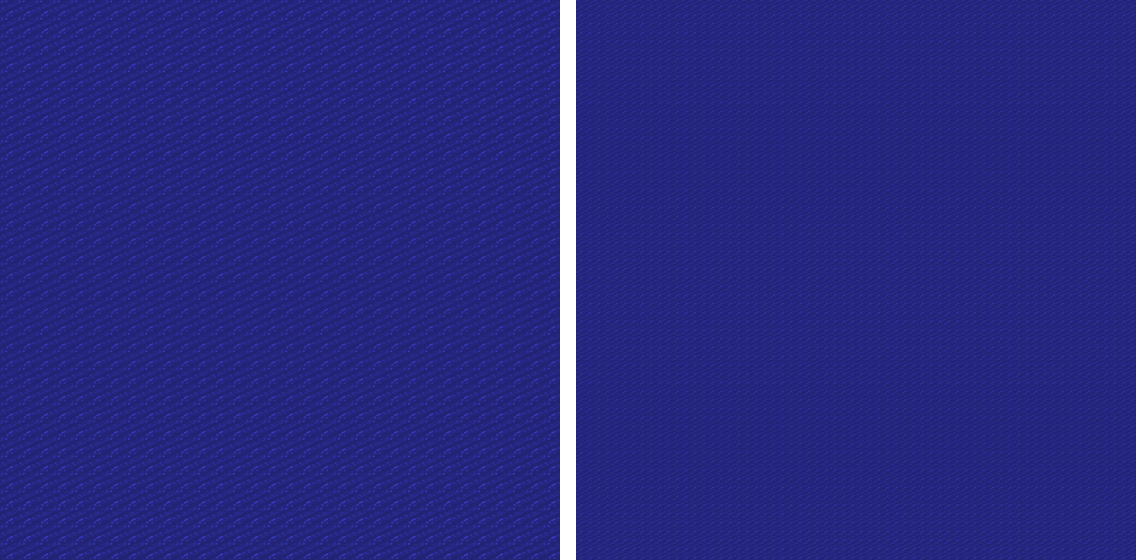
Left, the tile; right, the same tile 2 across and 2 down.
This texture is drawn by a Shadertoy shader. Its source:

```glsl
const float REPEATS = 32.0;
const float SLOPE = 0.5;             // rise of every ribbon; keeps it closed on the grid
const float RIBBON_PHASE = 0.75;     // where the mottled ribbon is centred
const float RIBBON_WIDTH = 0.27;     // half width, as a share of the ribbon spacing
const float RIBBON_LIFT = 0.22;      // even haze inside the ribbon
const float SPECK_LEVEL = 0.56;      // noise above this becomes a speck
const float SLOW_FADE = 0.07;        // strength change from top to middle
const float CELL_WEAR = 0.12;        // strength change between repeats
const vec2 GRAIN_GRID = vec2(7.0, 11.0);
const vec3 BASE = vec3(0.135, 0.137, 0.460);
const vec3 HAZE = vec3(0.162, 0.170, 0.570);
const vec3 GLINT = vec3(0.225, 0.236, 0.780);

// Stitches in one cell: centre x, centre y, half length, brightness
const int STITCHES = 8;
const vec4 STITCH[STITCHES] = vec4[](
    vec4(0.36, 0.92, 0.01, 1.00),
    vec4(0.63, 0.30, 0.09, 0.95),
    vec4(0.42, 0.16, 0.03, 0.60),
    vec4(0.70, 0.10, 0.01, 0.50),
    vec4(0.90, 0.41, 0.03, 0.45),
    vec4(0.10, 0.94, 0.02, 0.35),
    vec4(0.20, 0.55, 0.02, 0.35),
    vec4(0.47, 0.56, 0.01, 0.30));
const float STITCH_RADIUS = 0.045;

float hash(vec2 p) {
    vec3 q = fract(p.xyx * vec3(0.1031, 0.1030, 0.0973));
    q += dot(q, q.yzx + 33.33);
    return fract((q.x + q.y) * q.z);
}

// Value noise that wraps after the given period
float wrappedNoise(vec2 p, vec2 period) {
    vec2 i = floor(p), f = fract(p);
    f = f * f * (3.0 - 2.0 * f);
    vec2 a = mod(i, period), b = mod(i + 1.0, period);
    return mix(mix(hash(a), hash(vec2(b.x, a.y)), f.x),
               mix(hash(vec2(a.x, b.y)), hash(b), f.x), f.y);
}

// Distance to a sloped line segment, centred on the origin
float segmentDistance(vec2 p, float halfLength) {
    vec2 dir = normalize(vec2(1.0, SLOPE));
    return length(p - dir * clamp(dot(p, dir), -halfLength, halfLength));
}

// Soft diagonal ribbons, continuous from cell to cell
float ribbonMask(vec2 p) {
    float phase = p.y / SLOPE - p.x - RIBBON_PHASE;
    float offset = abs(fract(phase + 0.5) - 0.5);
    return 1.0 - smoothstep(RIBBON_WIDTH - 0.10, RIBBON_WIDTH + 0.10, offset);
}

void mainImage(out vec4 fragColor, in vec2 fragCoord) {
    vec2 uv = fragCoord / iResolution.xy;
    vec2 p = uv * REPEATS;
    float px = REPEATS / min(iResolution.x, iResolution.y);

    // Slow vertical fade, strongest near the top edge
    float fade = 1.0 - SLOW_FADE + SLOW_FADE * cos(6.2831853 * (uv.y - 0.96));

    // Mottled haze inside the ribbons
    float grain = wrappedNoise(p * GRAIN_GRID, GRAIN_GRID);
    float speck = smoothstep(SPECK_LEVEL - 0.10, SPECK_LEVEL + 0.18, grain);
    float haze = ribbonMask(p) * mix(RIBBON_LIFT, 1.0, speck);

    // Small bright stitches, each cell slightly different
    float glint = 0.0;
    for (int i = 0; i < STITCHES; i++) {
        vec2 local = p - STITCH[i].xy + 0.5;
        vec2 cell = mod(floor(local), REPEATS);
        float d = segmentDistance(fract(local) - 0.5, STITCH[i].z);
        float mask = 1.0 - smoothstep(-0.6 * px, 0.6 * px, d - STITCH_RADIUS);
        float wear = 1.0 - CELL_WEAR * hash(cell + float(i) * 7.0);
        glint = max(glint, STITCH[i].w * mask * wear);
    }

    vec3 color = mix(BASE, HAZE, haze * fade);
    color = mix(color, GLINT, glint * fade);
    fragColor = vec4(color, 1.0);
}
```
